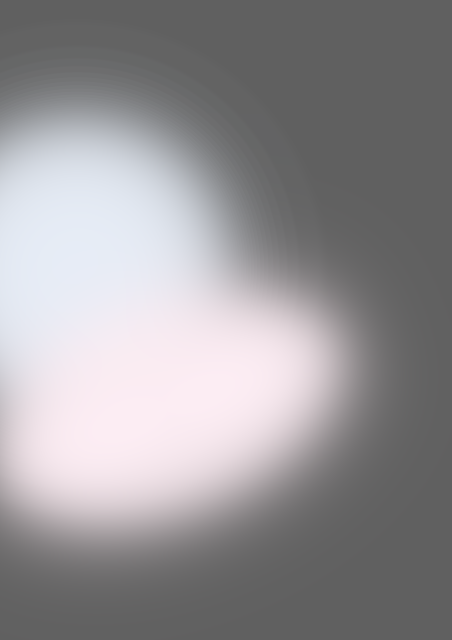
Write a Shadertoy shader that draws this background.

```glsl
#define BACKDROP vec3(0.376, 0.376, 0.376)
#define COOL_WHITE vec3(0.902, 0.927, 0.965)
#define ROSE_WHITE vec3(0.990, 0.930, 0.955)
#define DISC_CENTER vec2(0.121, 0.581)
#define DISC_RADIUS 0.234
#define DISC_SOFTNESS 0.034
#define OVAL_CENTER vec2(0.260, 0.362)
#define OVAL_RADII vec2(0.286, 0.169)
#define OVAL_TILT 0.372
#define OVAL_SOFTNESS 0.0325
#define BAND_LEVELS 42.0

// Smooth coverage: 1 deep inside, 0.5 on the edge, 0 far outside
float glow(float signedDistance, float softness) {
    return 1.0 / (1.0 + exp(clamp(signedDistance / softness, -20.0, 20.0)));
}

// Approximate signed distance to an axis-aligned ellipse
float ellipseDistance(vec2 p, vec2 radii) {
    float k = length(p / radii);
    float slope = length(p / (radii * radii));
    return k * (k - 1.0) / max(slope, 1e-4);
}

// Softened steps that leave faint contour rings in the outer falloff
float contourBands(float level) {
    float scaled = level * BAND_LEVELS;
    float stepped = floor(scaled) + smoothstep(0.35, 0.65, fract(scaled));
    return mix(stepped / BAND_LEVELS, level, smoothstep(0.15, 0.6, level));
}

void mainImage(out vec4 fragColor, in vec2 fragCoord) {
    vec2 p = fragCoord / iResolution.y;

    // Cool round glow with banded rim
    float disc = glow(length(p - DISC_CENTER) - DISC_RADIUS, DISC_SOFTNESS);
    vec3 color = mix(BACKDROP, COOL_WHITE, contourBands(disc));

    // Tilted rose glow on top
    float c = cos(OVAL_TILT), s = sin(OVAL_TILT);
    vec2 q = p - OVAL_CENTER;
    q = vec2(c * q.x + s * q.y, c * q.y - s * q.x);
    float oval = glow(ellipseDistance(q, OVAL_RADII), OVAL_SOFTNESS);
    color = mix(color, ROSE_WHITE, oval);

    fragColor = vec4(color, 1.0);
}
```
